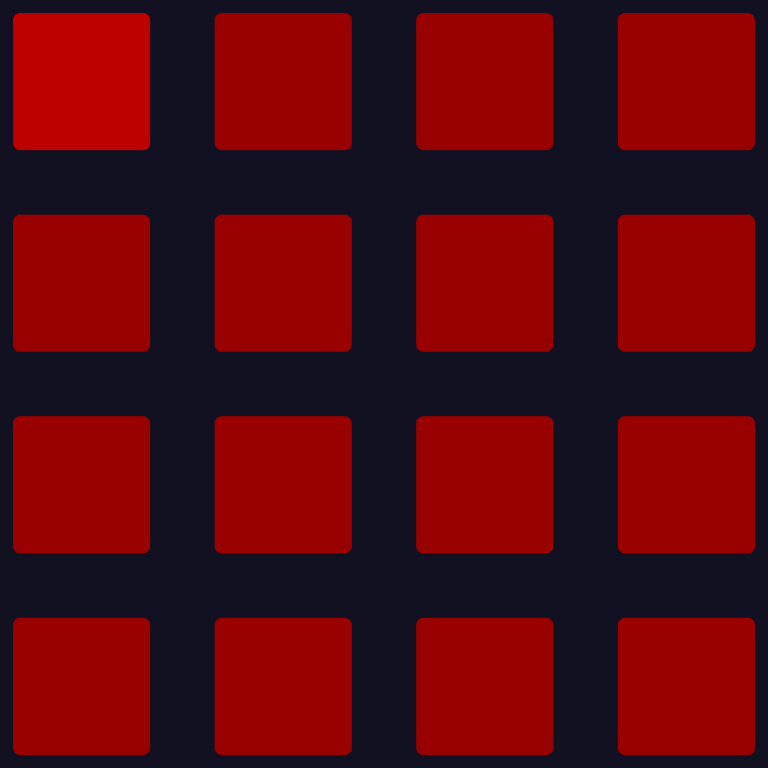
Write a WebGL 1 fragment shader that draws this pattern.

```glsl
precision highp float;
// Four by four grid of rounded red tiles on dark navy, with the top left tile lit.

uniform vec2 u_resolution;

const float TILES = 4.0;            // tiles across and down
const float PITCH = 0.2625;         // distance between tile centres
const float HALF_SIZE = 0.0893;     // half the side of a tile
const float CORNER_RADIUS = 0.0095;
const float EDGE_PIXELS = 1.2;      // width of the smoothed edge
const vec2 LIT_CELL = vec2(0.0, 3.0); // column and row, from the lower left

const vec3 BACKGROUND = vec3(0.068, 0.067, 0.134);
const vec3 TILE_RED = vec3(0.6, 0.0, 0.0);
const vec3 LIT_RED = vec3(0.741, 0.0, 0.0);

float roundedSquare(vec2 p, float halfSize, float radius) {
  vec2 q = abs(p) - halfSize + radius;
  return length(max(q, 0.0)) + min(max(q.x, q.y), 0.0) - radius;
}

void main() {
  float canvasSize = min(u_resolution.x, u_resolution.y);
  vec2 centred = (gl_FragCoord.xy - 0.5 * u_resolution) / canvasSize;

  // Nearest cell of the centred grid
  vec2 gridPos = centred / PITCH + 0.5 * TILES;
  vec2 cell = clamp(floor(gridPos), 0.0, TILES - 1.0);
  vec2 local = (gridPos - cell - 0.5) * PITCH;

  // Tile coverage
  float edge = 0.5 * EDGE_PIXELS / canvasSize;
  float dist = roundedSquare(local, HALF_SIZE, CORNER_RADIUS);
  float coverage = 1.0 - smoothstep(-edge, edge, dist);

  // Only one cell takes the brighter red
  vec2 offset = abs(cell - LIT_CELL);
  float lit = 1.0 - step(0.5, max(offset.x, offset.y));
  vec3 tileColor = mix(TILE_RED, LIT_RED, lit);

  gl_FragColor = vec4(mix(BACKGROUND, tileColor, coverage), 1.0);
}
```
